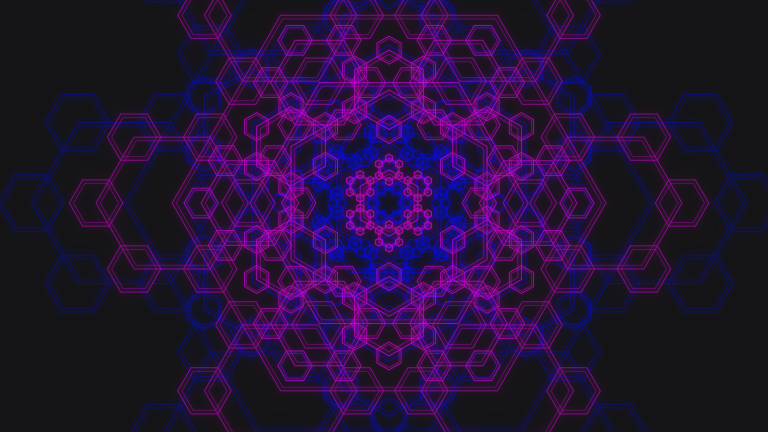
Write a Shadertoy shader that draws this background.

```glsl
// Neon lattice: nested hexagon snowflakes in blue and magenta on charcoal.

#define CENTER vec2(0.0116, 0.030)
#define CHILD_RATIO 0.351
#define LINE_HALF_WIDTH 0.0011
#define ECHO_INSET 0.0085
#define ECHO_STRENGTH 0.5
#define GLOW_RADIUS 0.010
#define GLOW_STRENGTH 0.13
#define BACKGROUND vec3(0.080, 0.080, 0.085)
#define BLUE vec3(0.01, 0.04, 0.90)
#define MAGENTA vec3(0.86, 0.01, 0.86)

// Each layer: radius in canvas heights, then 1 for a 30 degree turn.
const vec2 BLUE_LAYERS[5] = vec2[5](
    vec2(0.613, 0.0), vec2(0.366, 1.0), vec2(0.185, 0.0),
    vec2(0.139, 1.0), vec2(0.038, 0.0));
const vec2 MAGENTA_LAYERS[4] = vec2[4](
    vec2(0.502, 0.0), vec2(0.322, 0.0), vec2(0.262, 1.0),
    vec2(0.077, 1.0));

// Fold the plane into the half sector beside the vertex on the x axis.
vec2 foldHex(vec2 p) {
    const vec2 mirror = vec2(0.5, -0.8660254);
    p = abs(p);
    p -= 2.0 * min(0.0, dot(p, mirror)) * mirror;
    return vec2(p.x, abs(p.y));
}

// Antialiased stroke around the zero of a signed distance.
float stroke(float d) {
    float pixel = 1.0 / iResolution.y;
    return clamp((LINE_HALF_WIDTH - abs(d)) / pixel + 0.5, 0.0, 1.0);
}

// Hexagon with smaller hexagons on its corners, three generations deep.
// Returns line coverage in x and glow in y.
vec2 snowflake(vec2 p, vec2 layer) {
    float radius = layer.x;
    float uncovered = 1.0;
    float glow = 0.0;
    if (layer.y > 0.5) p = p.yx;
    for (int i = 0; i < 3; i++) {
        p = foldHex(p);
        float d = dot(p, vec2(0.8660254, 0.5)) - 0.8660254 * radius;
        float inset = min(ECHO_INSET, 0.14 * radius);
        uncovered *= 1.0 - 0.85 * stroke(d);
        uncovered *= 1.0 - ECHO_STRENGTH * stroke(d + inset);
        glow += exp(-abs(d + 0.5 * inset) / GLOW_RADIUS);
        p.x -= radius;
        radius *= CHILD_RATIO;
    }
    return vec2(1.0 - uncovered, glow * GLOW_STRENGTH);
}

// Lay one snowflake over the colour below it.
vec3 paint(vec3 below, vec3 ink, vec2 light, float strength) {
    float cover = 1.0 - (1.0 - light.x) * (1.0 - min(light.y, 1.0));
    return mix(below, ink, cover * strength);
}

void mainImage(out vec4 fragColor, in vec2 fragCoord) {
    vec2 p = (fragCoord - 0.5 * iResolution.xy) / iResolution.y - CENTER;
    vec3 color = BACKGROUND;

    // Blue layers lie beneath, and the wide ones are fainter.
    for (int i = 0; i < 5; i++) {
        float strength = mix(0.85, 0.55, smoothstep(0.15, 0.6, BLUE_LAYERS[i].x));
        color = paint(color, BLUE, snowflake(p, BLUE_LAYERS[i]), strength);
    }

    // Magenta layers lie on top.
    for (int i = 0; i < 4; i++) {
        float strength = mix(0.85, 0.68, smoothstep(0.2, 0.5, MAGENTA_LAYERS[i].x));
        color = paint(color, MAGENTA, snowflake(p, MAGENTA_LAYERS[i]), strength);
    }

    fragColor = vec4(color, 1.0);
}
```
